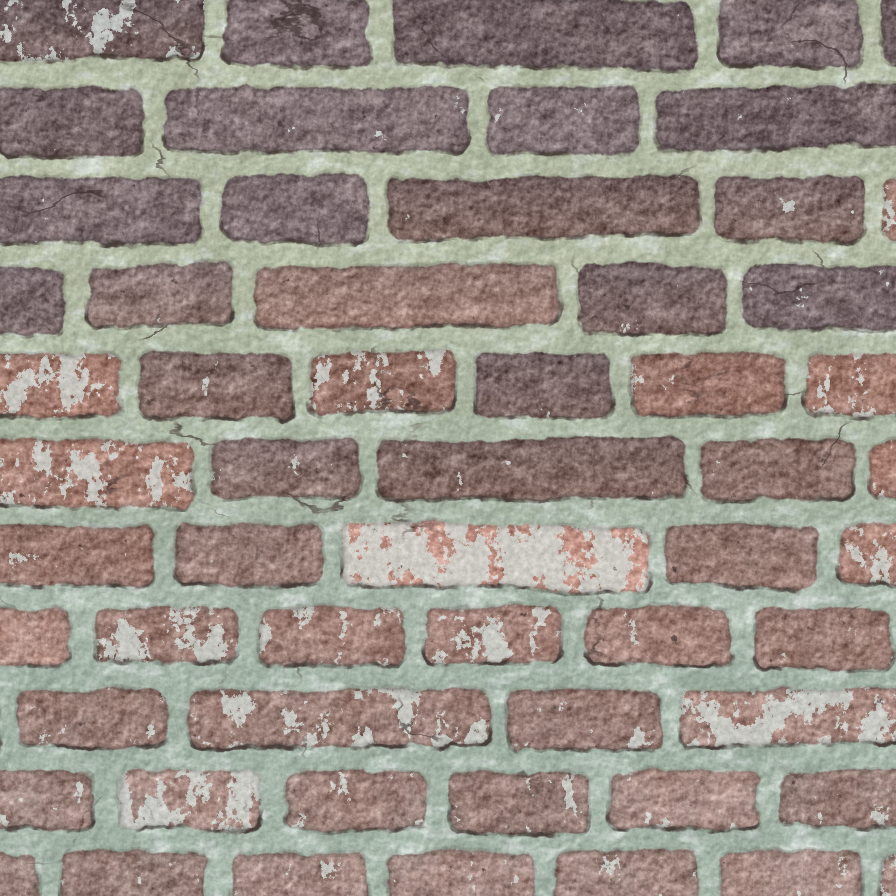
Write a WebGL 2 fragment shader that draws this texture.

```glsl
#version 300 es
precision highp float;

uniform vec2 u_resolution;
out vec4 fragColor;

// Bond layout, in canvas heights measured from the top left
const float COURSE = 0.0951;
const float FIRST_COURSE = 0.031;
const float BOW = 0.018;
const float STRETCHER = 0.362;
const float HEADER = 0.188;
const float JOINT = 0.011;
const float HALF_HEIGHT = 0.0365;
const float CORNER = 0.013;
const float EDGE = 0.0016;
const float COURSE_SHIFT[11] = float[11](
  0.427, 0.172, 0.424, 0.272, 0.335, 0.413, 0.372, 0.279, 0.198, 0.306, 0.244);
const vec2 PAINTED_BRICK = vec2(6.0, 0.0);

// Colours
const vec3 BRICK_PURPLE = vec3(0.47, 0.41, 0.42);
const vec3 BRICK_BROWN = vec3(0.55, 0.45, 0.42);
const vec3 BRICK_RED = vec3(0.65, 0.48, 0.43);
const vec3 BRICK_FADED = vec3(0.65, 0.57, 0.55);
const vec3 BRICK_PINK = vec3(0.83, 0.64, 0.59);
const vec3 MORTAR_WARM = vec3(0.70, 0.73, 0.64);
const vec3 MORTAR_COOL = vec3(0.64, 0.70, 0.65);
const vec3 LIME = vec3(0.81, 0.84, 0.82);
const vec3 CREVICE = vec3(0.22, 0.17, 0.16);

vec2 hash2(vec2 p) {
  vec3 a = fract(p.xyx * vec3(0.1031, 0.1030, 0.0973));
  a += dot(a, a.yzx + 33.33);
  return fract((a.xx + a.yz) * a.zy);
}

float corner(vec2 cell, vec2 f, vec2 o) {
  return dot(hash2(cell + o) * 2.0 - 1.0, f - o);
}

float gradientNoise(vec2 p) {
  vec2 i = floor(p), f = p - i;
  vec2 u = f * f * f * (f * (f * 6.0 - 15.0) + 10.0);
  return mix(mix(corner(i, f, vec2(0, 0)), corner(i, f, vec2(1, 0)), u.x),
             mix(corner(i, f, vec2(0, 1)), corner(i, f, vec2(1, 1)), u.x), u.y);
}

float fbm(vec2 p) {
  float sum = 0.0, amp = 0.7;
  for (int i = 0; i < 4; i++) {
    sum += amp * gradientNoise(p);
    p = mat2(1.6, 1.2, -1.2, 1.6) * p + 17.3;
    amp *= 0.55;
  }
  return sum;
}

// Signed distance to the nearest brick; also gives its id and local position
float brickDistance(vec2 p, out vec2 id, out vec2 q) {
  float y = p.y - BOW * sin(3.14159 * p.y) - FIRST_COURSE;
  float row = clamp(floor(y / COURSE + 0.5), 0.0, 10.0);
  float period = STRETCHER + HEADER;
  float x = p.x - COURSE_SHIFT[int(row)];
  float bay = floor(x / period);
  x -= bay * period;

  // Each bay holds a stretcher, cut in two in some courses, and a header
  bool cut = row == 4.0 || row == 7.0 || row > 8.0;
  float width = x > STRETCHER ? HEADER : (cut ? 0.5 * STRETCHER : STRETCHER);
  float start = x > STRETCHER ? STRETCHER : (cut ? floor(x / width) * width : 0.0);
  float part = x > STRETCHER ? 2.0 : (cut ? floor(x / width) : 0.0);
  id = vec2(row, bay * 3.0 + part);

  vec2 rnd = hash2(id + 41.0);
  q = vec2(x - start - 0.5 * width, y - row * COURSE);
  q.y += (rnd.x - 0.5) * (0.006 + 0.05 * q.x);
  vec2 size = vec2(0.5 * width - JOINT * (0.75 + 0.6 * rnd.y), HALF_HEIGHT - 0.005 * rnd.x);
  vec2 e = abs(q) - size + CORNER;
  return length(max(e, 0.0)) + min(max(e.x, e.y), 0.0) - CORNER;
}

void main() {
  vec2 p = gl_FragCoord.xy / u_resolution.y;
  p.y = 1.0 - p.y;

  // Rough outlines, more worn away towards the bottom
  vec2 wobble = vec2(gradientNoise(p * 15.0), gradientNoise(p * 13.0 + 60.0));
  vec2 id, q;
  float d = brickDistance(p + 0.006 * wobble, id, q);
  float low = smoothstep(0.45, 0.95, p.y);
  float blotch = fbm(p * 14.0 + 5.0);
  d += 0.007 * fbm(p * 42.0) + 0.012 * low * max(blotch, 0.0);
  float brick = 1.0 - smoothstep(-EDGE, EDGE, d);

  // Surface detail, lit from the upper left
  float relief = fbm(p * 55.0) - fbm((p + vec2(0.002, 0.003)) * 55.0);
  float grain = fbm(p * 150.0);
  float streak = fbm(p * vec2(24.0, 50.0) + 9.0);

  // Mortar with pale lime smears
  vec3 mortar = mix(MORTAR_WARM, MORTAR_COOL, smoothstep(0.25, 0.75, p.y));
  mortar = mix(mortar, LIME, 0.75 * smoothstep(0.0, 0.45, streak + 0.4 * blotch));
  mortar += 0.10 * blotch + 0.13 * grain + 0.20 * relief;

  // Brick colour drifts from purple through red to faded down the wall
  vec2 rnd = hash2(id + 7.0);
  float warmth = smoothstep(0.1, 0.6, p.y + 0.5 * (rnd.x - 0.5));
  vec3 clay = mix(BRICK_PURPLE, BRICK_BROWN, smoothstep(0.0, 0.5, warmth));
  clay = mix(clay, BRICK_RED, smoothstep(0.5, 1.0, warmth) * (0.4 + 0.6 * rnd.y));
  clay = mix(clay, BRICK_FADED, clamp(0.7 * low + 0.5 * blotch, 0.0, 0.9));
  float painted = float(id == PAINTED_BRICK);
  clay = mix(clay, BRICK_PINK, 0.85 * painted);
  clay += 0.22 * streak + 0.24 * grain + 0.32 * relief + 0.08 * (rnd.y - 0.5);

  // Flaking paint and lime on some bricks
  float coat = 0.38 - 0.30 * smoothstep(0.65, 0.95, rnd.x) - 0.35 * painted - 0.12 * low;
  float flakes = smoothstep(coat, coat + 0.07, fbm(p * vec2(32.0, 20.0) + 30.0) + 0.3 * grain);
  clay = mix(clay, LIME + 0.15 * grain, 0.8 * flakes);
  clay = mix(clay, CREVICE, 0.65 * smoothstep(0.32, 0.55, fbm(p * 75.0 + 80.0)));
  clay *= 1.0 - 0.16 * smoothstep(-0.007, 0.0, d);

  vec3 color = mix(mortar, clay, brick);

  // Broken shadow line under each brick and thin cracks
  float rim = 1.0 - smoothstep(0.0008, 0.0035, abs(d - 0.001));
  float under = smoothstep(0.005, 0.028, q.y) + 0.25;
  color = mix(color, CREVICE, rim * min(under, 1.0) * smoothstep(-0.2, 0.25, fbm(p * 26.0 + 70.0)) * 0.85);
  float vein = abs(gradientNoise(p * 9.0 + 0.25 * wobble + 20.0) + 0.12 * streak);
  float crack = (1.0 - smoothstep(0.004, 0.016, vein)) * smoothstep(0.08, 0.3, fbm(p * 8.0 + 90.0));
  color = mix(color, CREVICE, 0.6 * crack);

  fragColor = vec4(clamp(color, 0.0, 1.0), 1.0);
}
```
